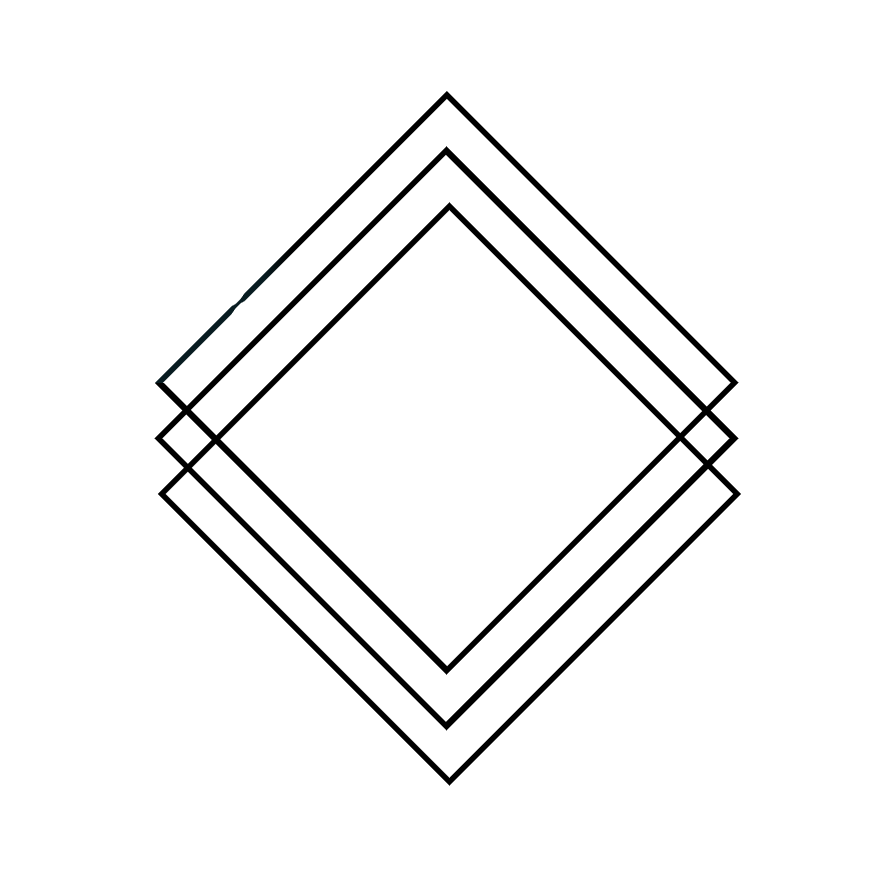
This background is drawn by a Shadertoy shader. Its source:

```glsl
// Three overlapping diamond outlines stacked vertically on white.
// Each is a Manhattan-distance ring; a few sides are inked more heavily,
// and the upper left side of the top one is a worn, dark teal stroke.

// Signed distance to the stroke of a diamond centred on the origin.
float diamondStroke(vec2 p, float radius, float halfWidth) {
    float edge = (abs(p.x) + abs(p.y) - radius) * 0.70711;
    return abs(edge) - halfWidth;
}

void mainImage(out vec4 fragColor, in vec2 fragCoord) {
    float side = min(iResolution.x, iResolution.y);
    vec2 uv = (fragCoord - 0.5 * iResolution.xy) / side + 0.5;
    float pixel = 1.0 / side;

    vec3 color = vec3(1.0);

    for (int i = 0; i < 3; i++) {
        // Small sideways shifts give the stack its hand-placed look
        float shift = i == 0 ? -0.0013 : (i == 1 ? -0.0020 : 0.0016);
        vec2 p = uv - vec2(0.5 + shift, 0.5729 - 0.0621 * float(i));

        // Heavier sides: lower left of the top one, right of the middle one
        bool heavy = (i == 0 && p.x < 0.0 && p.y < 0.0) || (i == 1 && p.x > 0.0);
        float halfWidth = heavy ? 0.0036 : 0.0031;
        vec3 ink = vec3(0.0);

        // Worn stroke: teal tint toward the left tip and a small nick
        if (i == 0 && p.x < 0.0 && p.y > 0.0) {
            float nick = 1.0 - smoothstep(0.002, 0.008, abs(p.x + 0.233));
            halfWidth *= 1.0 - 0.45 * nick;
            ink = vec3(0.03, 0.11, 0.13) * (1.0 - smoothstep(-0.21, -0.17, p.x));
        }

        float d = diamondStroke(p, 0.3212, halfWidth);
        color = mix(color, ink, clamp(0.5 - d / pixel, 0.0, 1.0));
    }

    fragColor = vec4(color, 1.0);
}
```
